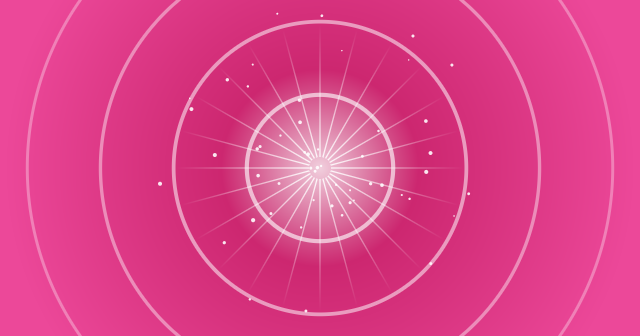
Write a Shadertoy shader that draws this background.

```glsl
const float TAU = 6.2831853;

float hash(float n) {
    return fract(sin(n * 12.9898 + 4.137) * 43758.547);
}

// Antialiased coverage of a signed distance
float coverage(float dist, float pixel) {
    return clamp(0.5 - dist / pixel, 0.0, 1.0);
}

void mainImage(out vec4 fragColor, in vec2 fragCoord) {
    vec2 p = (fragCoord - 0.5 * iResolution.xy) / iResolution.y;
    float pixel = 1.0 / iResolution.y;
    float radius = length(p);
    const vec3 white = vec3(1.0);

    // Radial backdrop
    vec3 deepPink = vec3(0.745, 0.094, 0.365);
    vec3 brightPink = vec3(0.925, 0.282, 0.6);
    vec3 color = mix(deepPink, brightPink, clamp(radius / 0.94, 0.0, 1.0));

    // Central glow
    color = mix(color, white, 0.79 * max(0.0, 1.0 - radius / 0.293));

    // Concentric rings, thinner and fainter outward
    for (int i = 1; i <= 4; i++) {
        float n = float(i);
        float ring = abs(radius - 0.2178 * n) - (0.0068 - 0.0006 * n);
        color = mix(color, white, coverage(ring, pixel) * (0.72 - 0.1 * n));
    }

    // Twenty-four fading rays
    float sector = TAU / 24.0;
    float angle = atan(p.y, p.x);
    float offset = angle - sector * floor(angle / sector + 0.5);
    float ray = abs(radius * sin(offset)) - 0.002;
    ray = max(ray, 0.033 - radius);
    float fade = clamp((0.425 - radius) / 0.39, 0.0, 1.0);
    color = mix(color, white, coverage(ray, pixel) * fade * 0.85);

    // Scattered sparks, denser near the centre
    for (int i = 0; i < 52; i++) {
        float seed = float(i);
        float direction = TAU * hash(seed + 0.31);
        float reach = 0.5 * hash(seed + 71.7);
        vec2 center = reach * vec2(cos(direction), sin(direction));
        float size = mix(0.0018, 0.0062, hash(seed + 143.9));
        color = mix(color, white, 0.88 * coverage(length(p - center) - size, pixel));
    }

    fragColor = vec4(color, 1.0);
}
```
